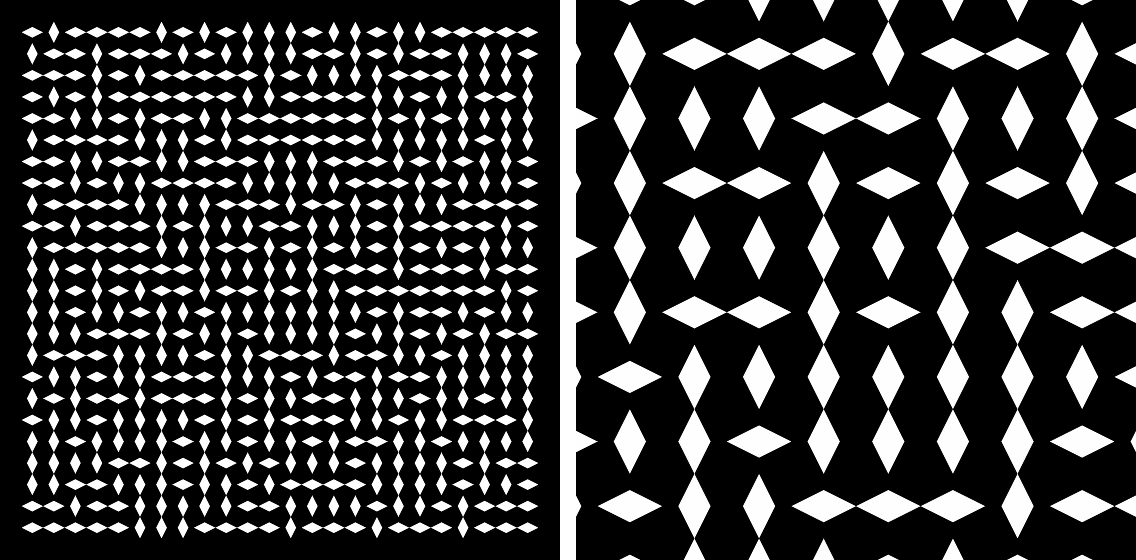
Left, the full canvas; right, a detail of the centre.
Reproduce this pattern procedurally as a WebGL 1 fragment shader.

```glsl
precision highp float;

// A square grid of white diamonds on black, framed by a margin one cell wide.
// Each cell hashes its index to choose a horizontal or vertical diamond;
// the long tips reach the cell edges, so aligned neighbours form chains.

uniform vec2 u_resolution;

const float GRID_COUNT = 24.0;            // diamonds across and down
const float MARGIN_CELLS = 1.0;           // empty border, in cells
const vec2 HALF_SIZE = vec2(0.5, 0.25);   // diamond half length and half width
const float VERTICAL_CHANCE = 0.5;
const float EDGE_PIXELS = 1.0;            // width of the smoothed edge
const float SEED = 3.7;
const vec3 BACKGROUND = vec3(0.0);
const vec3 DIAMOND_COLOR = vec3(0.995);

float hash(vec2 cell) {
  return fract(sin(dot(cell + SEED, vec2(127.1, 311.7))) * 43758.55);
}

// Signed distance to the diamond's edge lines, negative inside.
float diamondDistance(vec2 p, vec2 halfSize) {
  return (dot(abs(p), halfSize.yx) - halfSize.x * halfSize.y) / length(halfSize);
}

void main() {
  // Centred square canvas, measured in cells from the first diamond's cell.
  float side = min(u_resolution.x, u_resolution.y);
  float cellsPerPixel = (GRID_COUNT + 2.0 * MARGIN_CELLS) / side;
  vec2 grid = (gl_FragCoord.xy - 0.5 * u_resolution) * cellsPerPixel
            + 0.5 * GRID_COUNT;
  vec2 cell = floor(grid);
  vec2 local = fract(grid) - 0.5;

  // Random quarter turn.
  if (hash(cell) < VERTICAL_CHANCE) local = local.yx;

  // Antialiased fill, kept inside the margin.
  float halfEdge = 0.5 * EDGE_PIXELS * cellsPerPixel;
  float distanceToEdge = diamondDistance(local, HALF_SIZE);
  float fill = 1.0 - smoothstep(-halfEdge, halfEdge, distanceToEdge);
  vec2 inside = step(vec2(0.0), cell) * step(cell, vec2(GRID_COUNT - 1.0));
  fill *= inside.x * inside.y;

  gl_FragColor = vec4(mix(BACKGROUND, DIAMOND_COLOR, fill), 1.0);
}
```
